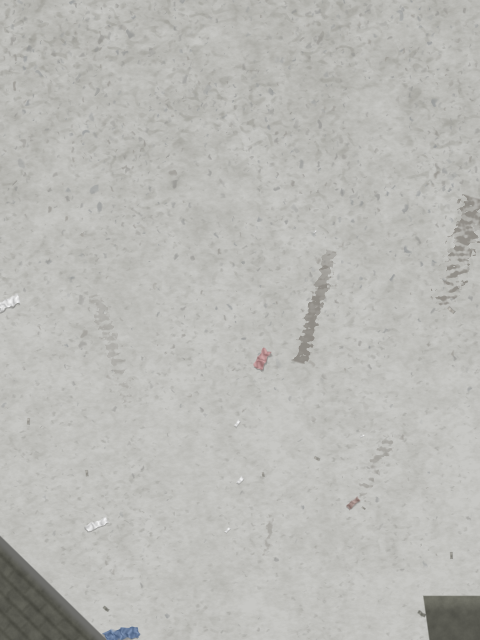
This texture is drawn by a Shadertoy shader. Its source:

```glsl
const vec3 PALE = vec3(0.78, 0.78, 0.768);
const vec3 WORN = vec3(0.675, 0.673, 0.652);
const vec3 STONE_BLUE = vec3(0.55, 0.565, 0.575);
const vec3 STONE_BROWN = vec3(0.585, 0.57, 0.545);
const vec3 TYRE = vec3(0.54, 0.525, 0.5);
const vec3 WALL = vec3(0.335, 0.335, 0.305);
const float SOFT = 0.0015;

vec2 hash2(vec2 p) {
    vec3 q = fract(p.xyx * vec3(0.1031, 0.1030, 0.0973));
    q += dot(q, q.yzx + 33.33);
    return fract((q.xx + q.yz) * q.zy);
}

vec2 turn(vec2 p, float a) { return mat2(cos(a), -sin(a), sin(a), cos(a)) * p; }

float corner(vec2 cell, vec2 offset) { return turn(offset, 6.2832 * hash2(cell).x).x; }

float gradientNoise(vec2 p) {
    vec2 i = floor(p), f = fract(p), e = vec2(1, 0);
    vec2 u = f * f * f * (f * (f * 6.0 - 15.0) + 10.0);
    float low = mix(corner(i, f), corner(i + e, f - e), u.x);
    float high = mix(corner(i + e.yx, f - e.yx), corner(i + 1.0, f - 1.0), u.x);
    return mix(low, high, u.y);
}

float fbm(vec2 p) {
    float sum = 0.0;
    for (float amp = 0.6; amp > 0.1; amp *= 0.6) {
        sum += amp * gradientNoise(p);
        p = turn(p, 0.64) * 2.0 + 7.3;
    }
    return sum;
}

float cover(float d, float soft) { return 1.0 - smoothstep(-soft, soft, d); }

float box(vec2 p, vec2 halfSize) {
    vec2 q = abs(p) - halfSize;
    return length(max(q, 0.0)) + min(max(q.x, q.y), 0.0);
}

// Angular stones, one per cell: x is coverage, y is tint
vec2 chips(vec2 p, float cells, float density) {
    vec2 g = p * cells, found = vec2(0);
    g += 0.25 * vec2(gradientNoise(g * 2.1), gradientNoise(g * 2.1 + 40.0));
    for (int k = 0; k < 9; k++) {
        vec2 cell = floor(g) + vec2(k % 3, k / 3) - 1.0;
        vec2 place = hash2(cell + cells), kind = hash2(cell + 71.0 + cells);
        vec2 q = turn(g - cell - place, 0.4 + 2.0 * hash2(cell + 139.0).x);
        vec2 size = mix(0.1, 0.34, kind.x * kind.x) * vec2(1.0, 0.5);
        float d = max(box(q, size), dot(abs(q), vec2(0.6, 0.8)) - size.x * 0.8);
        float m = cover(d, SOFT * 1.2 * cells) * step(kind.y, density) * mix(0.2, 1.0, place.x);
        if (m > found.x) found = vec2(m, place.y);
    }
    return found;
}

// Ragged strip that breaks up from a to b
float tyreMark(vec2 p, vec2 a, vec2 b, float width, float wear) {
    vec2 q = turn(p - a, atan(b.y - a.y, b.x - a.x));
    float t = q.x / length(b - a);
    float teeth = abs(fract(q.x * 90.0 + q.y * 30.0) - 0.5) * width * 0.8;
    float rough = width * (gradientNoise(p * 90.0) + 0.6 * gradientNoise(p * 210.0));
    float edge = max(abs(q.y) - width + teeth + rough, length(b - a) * (abs(t - 0.5) - 0.5));
    float gaps = gradientNoise(p * vec2(60, 130)) + 0.3 * gradientNoise(p * 200.0);
    float worn = smoothstep(-0.2, 0.25, gaps + 0.12 - 0.4 * t * t);
    return cover(edge, SOFT * 1.3) * mix(1.0, worn, min(wear + 0.5 * t * t, 1.0));
}

// Crumpled scrap with a thin shadow
vec3 scrap(vec3 col, vec2 p, vec2 at, vec2 size, float angle, vec3 tint) {
    vec2 q = turn(p - at, angle) + size.y * 0.6 * gradientNoise(p * 130.0);
    col *= 1.0 - 0.25 * cover(box(q + size.y * 0.3, size), SOFT);
    return mix(col, tint + 0.2 * gradientNoise(q * 200.0), cover(box(q, size), SOFT));
}

vec3 concrete(vec2 p) {
    float top = smoothstep(0.3, 1.0, p.y);
    float shade = 0.19 + 0.3 * top + 0.35 * fbm(p * vec2(9, 5));
    shade += mix(0.45, 0.75, top) * fbm(p * vec2(24, 28)) + 0.4 * fbm(p * vec2(80, 130));
    float cluster = 0.6 + 0.9 * gradientNoise(p * 8.0 + 3.0);
    float fleck = smoothstep(0.05, 0.45, gradientNoise(p * vec2(70, 100) + gradientNoise(p * 40.0)));
    vec3 col = mix(PALE, WORN, clamp(shade + fleck * cluster * mix(0.3, 0.7, top), 0.0, 1.3));
    vec2 big = chips(p, 44.0, 0.55 * top * cluster);
    vec2 mid = chips(p + 5.0, 76.0, mix(0.08, 0.95, top) * cluster);
    vec2 fine = chips(p * vec2(0.7, 1.0) + 9.0, 115.0, 0.7 * cluster);
    col = mix(col, WORN * 0.92, 0.6 * fine.x);
    col = mix(col, mix(STONE_BROWN, STONE_BLUE, mid.y), 0.65 * mid.x);
    return mix(col, mix(STONE_BROWN, STONE_BLUE, big.y), 0.65 * big.x);
}

vec3 brickWall(vec2 p, vec2 q) {
    float row = q.y / 0.021;
    float joint = abs(fract(q.x / 0.036 + 0.5 * floor(row)) - 0.5);
    float mortar = max(smoothstep(0.25, 0.5, abs(fract(row) - 0.5)), 0.5 * smoothstep(0.4, 0.49, joint));
    vec3 col = WALL * (1.05 + 0.25 * fbm(p * 50.0)) - 0.05 * mortar;
    return mix(vec3(0.43, 0.43, 0.42), col, smoothstep(0.005, 0.018, q.y));
}

void mainImage(out vec4 fragColor, in vec2 fragCoord) {
    vec2 p = fragCoord / iResolution.y;
    vec3 col = concrete(p);
    // Tyre traces
    float marks = 0.9 * tyreMark(p, vec2(0.469, 0.433), vec2(0.518, 0.608), 0.0105, 0.1);
    marks = max(marks, 0.85 * tyreMark(p, vec2(0.745, 0.69), vec2(0.69, 0.51), 0.021, 0.7));
    marks = max(marks, 0.45 * tyreMark(p, vec2(0.608, 0.315), vec2(0.56, 0.215), 0.01, 1.0));
    marks = max(marks, 0.4 * tyreMark(p, vec2(0.424, 0.195), vec2(0.413, 0.12), 0.005, 0.9));
    marks = max(marks, 0.3 * tyreMark(p, vec2(0.15, 0.54), vec2(0.205, 0.36), 0.012, 1.0));
    col = mix(col, TYRE, marks);
    // Scattered litter
    for (int i = 0; i < 16; i++) {
        vec2 r = hash2(vec2(i, 17)), s = hash2(vec2(i, 53));
        vec3 tint = s.x < 0.4 ? vec3(0.85) : mix(WALL, STONE_BROWN, r.y) + 0.1;
        vec2 at = vec2(0.02, 0.04) + vec2(0.7, 0.6) * r * r;
        col = scrap(col, p, at, mix(0.002, 0.005, s.y) * vec2(1.3, 0.5), 3.0 * s.x, tint);
    }
    col = scrap(col, p, vec2(0.41, 0.439), vec2(0.016, 0.007), 1.05, vec3(0.7, 0.55, 0.55));
    col = scrap(col, p, vec2(0.552, 0.214), vec2(0.011, 0.004), 0.7, vec3(0.62, 0.54, 0.52));
    col = scrap(col, p, vec2(0.152, 0.181), vec2(0.018, 0.005), 0.4, vec3(0.85));
    col = scrap(col, p, vec2(0.014, 0.527), vec2(0.017, 0.007), 0.4, vec3(0.85));
    col = scrap(col, p, vec2(0.19, 0.009), vec2(0.027, 0.008), 0.15, vec3(0.4, 0.48, 0.6));
    // Wall at the lower left, block at the lower right
    vec2 q = -turn(p - vec2(0.0, 0.163), -0.773);
    col = mix(col, brickWall(p, q), cover(-q.y, SOFT));
    float block = max(p.y - 0.069, 0.671 - 0.14 * p.y - p.x);
    vec3 face = WALL * mix(1.03, 1.3, smoothstep(0.04, 0.065, p.y));
    col = mix(col, face * (1.0 + 0.2 * fbm(p * 50.0)), cover(block, SOFT));
    fragColor = vec4(col, 1.0);
}
```
